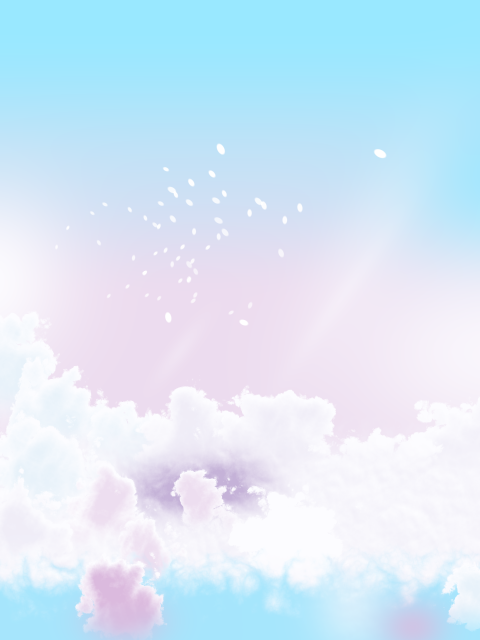
This background is drawn by a WebGL 1 fragment shader. Its source:

```glsl
precision highp float;
uniform vec2 u_resolution;

const vec3 WHITE = vec3(0.99, 0.99, 1.0);
const vec3 AZURE = vec3(0.60, 0.91, 1.0);
const vec3 PERIWINKLE = vec3(0.79, 0.88, 0.96);
const vec3 ROSE = vec3(0.925, 0.86, 0.935);
const vec3 LAVENDER = vec3(0.94, 0.93, 0.97);
const vec3 ICE = vec3(0.91, 0.95, 0.98);
const vec3 PINK = vec3(0.86, 0.73, 0.87);
const vec3 BLUSH = vec3(0.93, 0.87, 0.94);
const vec3 MAUVE = vec3(0.75, 0.67, 0.83);

vec2 hash2(vec2 p) {
  vec2 k = vec2(dot(p, vec2(127.1, 311.7)), dot(p, vec2(269.5, 183.3)));
  return fract(sin(k) * 43758.5);
}

float corner(vec2 cell, vec2 offset) {
  return dot(hash2(cell) * 2.0 - 1.0, offset);
}

float gradientNoise(vec2 p) {
  vec2 i = floor(p), f = fract(p), e = vec2(1.0, 0.0);
  vec2 u = f * f * f * (f * (f * 6.0 - 15.0) + 10.0);
  float low = mix(corner(i, f), corner(i + e, f - e), u.x);
  float high = mix(corner(i + e.yx, f - e.yx), corner(i + 1.0, f - 1.0), u.x);
  return mix(low, high, u.y);
}

// Rounded lumps with sharp creases
float billow(vec2 p) {
  float sum = 0.0, amp = 1.0;
  for (int i = 0; i < 5; i++) {
    sum += amp * abs(gradientNoise(p));
    p = mat2(1.6, 1.2, -1.2, 1.6) * p + 7.3;
    amp *= 0.55;
  }
  return sum;
}

float glow(vec2 p, vec2 centre, vec2 radius) {
  vec2 q = (p - centre) / radius;
  return exp(-dot(q, q));
}

// Soft bar of light at an angle
float beam(vec2 p, vec2 centre, float angle, vec2 radius) {
  float c = cos(angle), s = sin(angle);
  return glow(mat2(c, -s, s, c) * (p - centre), vec2(0.0), radius);
}

// Puff with a bright rim; lumps.x bends its edge, lumps.y lights its relief
vec3 puff(vec3 col, vec2 p, vec2 centre, float radius, vec3 tint, vec2 lumps) {
  float depth = radius - length(p - centre) + 0.11 * (lumps.x - 0.42);
  float cover = smoothstep(0.0, 0.014, depth);
  cover *= smoothstep(-0.95, 0.05, (p.y - centre.y) / radius);
  float shade = smoothstep(0.0, radius * 0.75, depth) - 1.1 * lumps.y;
  return mix(col, mix(WHITE, tint, clamp(shade, 0.0, 1.0)), cover);
}

float petal(vec2 p, vec2 centre, float size, float angle, float soft) {
  float c = cos(angle), s = sin(angle);
  vec2 q = mat2(c, -s, s, c) * (p - centre);
  return 1.0 - smoothstep(-soft, soft, length(q * vec2(1.7, 1.0)) - size);
}

vec3 sky(vec2 p) {
  vec3 col = mix(PERIWINKLE, AZURE, smoothstep(0.69, 0.96, p.y));
  col = mix(ROSE, col, smoothstep(0.53, 0.74, p.y));
  col = mix(col, AZURE, 0.85 * glow(p, vec2(0.80, 0.71), vec2(0.17, 0.13)));
  col = mix(col, WHITE, 0.95 * glow(p, vec2(-0.02, 0.56), vec2(0.13, 0.14)));
  col = mix(col, WHITE, 0.80 * glow(p, vec2(0.78, 0.45), vec2(0.24, 0.15)));
  col = mix(col, WHITE, 0.30 * beam(p, vec2(0.57, 0.61), -0.5, vec2(0.06, 0.20)));
  col = mix(col, WHITE, 0.25 * beam(p, vec2(0.53, 0.53), -0.62, vec2(0.015, 0.13)));
  return mix(col, WHITE, 0.25 * beam(p, vec2(0.28, 0.45), -0.65, vec2(0.014, 0.06)));
}

vec3 clouds(vec3 col, vec2 p, vec2 n) {
  // Far bank
  col = puff(col, p, vec2(0.00, 0.40), 0.115, ICE, n);
  col = puff(col, p, vec2(0.09, 0.33), 0.105, ICE, n);
  col = puff(col, p, vec2(0.20, 0.28), 0.105, ICE, n);
  col = puff(col, p, vec2(0.305, 0.305), 0.10, LAVENDER, n);
  col = puff(col, p, vec2(0.43, 0.30), 0.11, LAVENDER, n);
  col = puff(col, p, vec2(0.75, 0.27), 0.13, LAVENDER, n);
  col = puff(col, p, vec2(0.59, 0.22), 0.12, WHITE, n);
  float haze = smoothstep(0.34, 0.24, p.y + 0.06 * (n.x - 0.42));
  col = mix(col, mix(WHITE, LAVENDER, clamp(0.4 - n.y, 0.0, 1.0)), haze);
  // Middle bank around a mauve hollow
  col = puff(col, p, vec2(0.07, 0.25), 0.11, ICE, n);
  float hollow = glow(p, vec2(0.27, 0.235), vec2(0.07, 0.04));
  hollow += glow(p, vec2(0.36, 0.245), vec2(0.06, 0.04));
  col = mix(col, MAUVE, clamp(hollow * (0.85 - n.y), 0.0, 0.9));
  col = puff(col, p, vec2(0.32, 0.205), 0.065, BLUSH, n);
  col = puff(col, p, vec2(0.16, 0.195), 0.08, BLUSH, n);
  col = puff(col, p, vec2(0.02, 0.17), 0.09, LAVENDER, n);
  col = puff(col, p, vec2(0.46, 0.15), 0.10, WHITE, n);
  col = puff(col, p, vec2(0.23, 0.125), 0.075, BLUSH, n);
  // Open blue below, then the nearest puffs
  float gap = smoothstep(0.12, 0.035, p.y + 0.10 * (n.x - 0.42));
  gap *= 1.0 - 0.6 * glow(p, vec2(0.55, 0.06), vec2(0.06, 0.08));
  col = mix(col, vec3(0.65, 0.90, 0.99), gap);
  col = puff(col, p, vec2(0.185, 0.06), 0.085, PINK, n);
  col = puff(col, p, vec2(0.75, 0.06), 0.075, ICE, n);
  col = mix(col, PINK, 0.8 * glow(p, vec2(0.195, 0.03), vec2(0.06, 0.04)));
  return mix(col, PINK, 0.75 * glow(p, vec2(0.645, 0.02), vec2(0.05, 0.04)));
}

float petals(vec2 p, float soft) {
  float sum = petal(p, vec2(0.594, 0.760), 0.010, 1.1, soft);
  sum += petal(p, vec2(0.345, 0.767), 0.009, 0.5, soft);
  sum += petal(p, vec2(0.263, 0.504), 0.008, 0.2, soft);
  sum += petal(p, vec2(0.381, 0.496), 0.007, 1.2, soft);
  for (int i = 0; i < 52; i++) {
    vec2 a = hash2(vec2(float(i), 3.0)), b = hash2(vec2(float(i), 8.0));
    vec2 centre = vec2(0.28, 0.615) + (a + b - 1.0) * vec2(0.22, 0.14);
    float size = mix(0.003, 0.0075, a.x * b.y + 0.3 * b.x);
    sum += petal(p, centre, size, 2.2 * b.y - 1.1, soft) * mix(0.6, 1.0, a.y);
  }
  return min(sum, 1.0);
}

void main() {
  vec2 p = gl_FragCoord.xy / u_resolution.y;
  p.x *= 0.75 * u_resolution.y / u_resolution.x;
  float lump = billow(p * 15.0);
  float relief = lump - billow((p + vec2(0.004, 0.008)) * 15.0);
  vec3 col = clouds(sky(p), p, vec2(lump, relief));
  col = mix(col, vec3(1.0), petals(p, 1.2 / u_resolution.y));
  gl_FragColor = vec4(col, 1.0);
}
```
